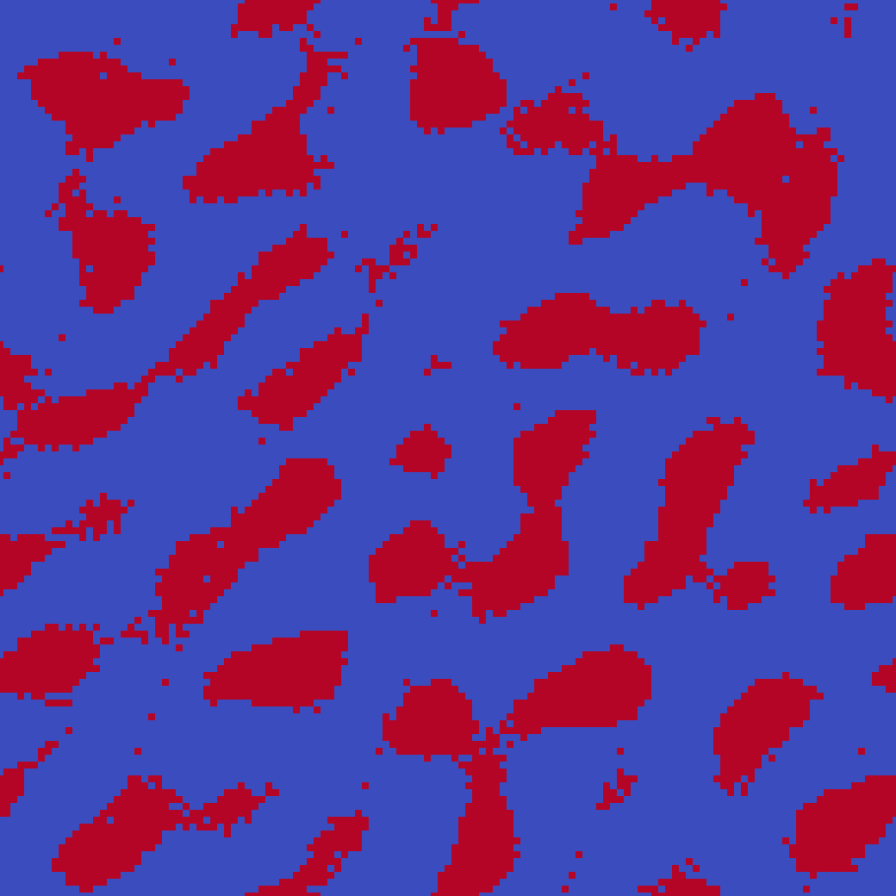
Give the GLSL for this texture, as a Shadertoy shader.

```glsl
const float CELLS = 130.0;
const vec3 BLUE = vec3(0.23, 0.30, 0.75);
const vec3 RED = vec3(0.71, 0.02, 0.15);

float hash(vec2 p) {
    return fract(sin(dot(p, vec2(127.1, 311.7))) * 43758.5);
}

// Sum of whole-number waves with random phases: zero mean, unit variance, wraps
float blobField(vec2 uv) {
    float sum = 0.0, power = 0.0;
    for (int y = 0; y <= 14; y++) {
        for (int x = -14; x <= 14; x++) {
            if (y == 0 && x <= 0) continue;
            vec2 wave = vec2(x, y);
            // Lower frequencies along the rising diagonal stretch the blobs
            vec2 stretched = vec2(1.25 * dot(wave, vec2(0.8, 0.6)),
                                  0.8 * dot(wave, vec2(-0.6, 0.8)));
            float offBand = length(stretched) - 6.0;
            float amplitude = exp(-offBand * offBand / 8.0);
            if (amplitude < 0.02) continue;
            sum += amplitude * cos(6.2831853 * (dot(wave, uv) + hash(wave + 53.0)));
            power += 0.5 * amplitude * amplitude;
        }
    }
    return sum / sqrt(power);
}

// 1 for a red cell, 0 for a blue one
float cellState(vec2 cell) {
    cell = mod(cell, CELLS);
    float roughness = 0.5 * (hash(cell + 7.0) - 0.5);
    float state = step(0.53, blobField(cell / CELLS) + roughness);
    // Stray red cells are commoner than stray blue ones
    float speck = step(hash(cell + 211.0), mix(0.006, 0.002, state));
    return abs(state - speck);
}

void mainImage(out vec4 fragColor, in vec2 fragCoord) {
    // Cells are centred on whole numbers, so the canvas edge runs through cells
    vec2 grid = fragCoord / iResolution.xy * CELLS;
    vec2 corner = floor(grid);

    // Blend neighbouring cells across one pixel only
    vec2 pixelsPerCell = iResolution.xy / CELLS;
    vec2 blend = clamp((fract(grid) - 0.5) * pixelsPerCell + 0.5, 0.0, 1.0);

    float red = 0.0;
    for (int j = 0; j < 2; j++) {
        for (int i = 0; i < 2; i++) {
            vec2 side = vec2(i, j);
            vec2 share = mix(1.0 - blend, blend, side);
            float weight = share.x * share.y;
            if (weight > 0.0) red += weight * cellState(corner + side);
        }
    }
    fragColor = vec4(mix(BLUE, RED, red), 1.0);
}
```
